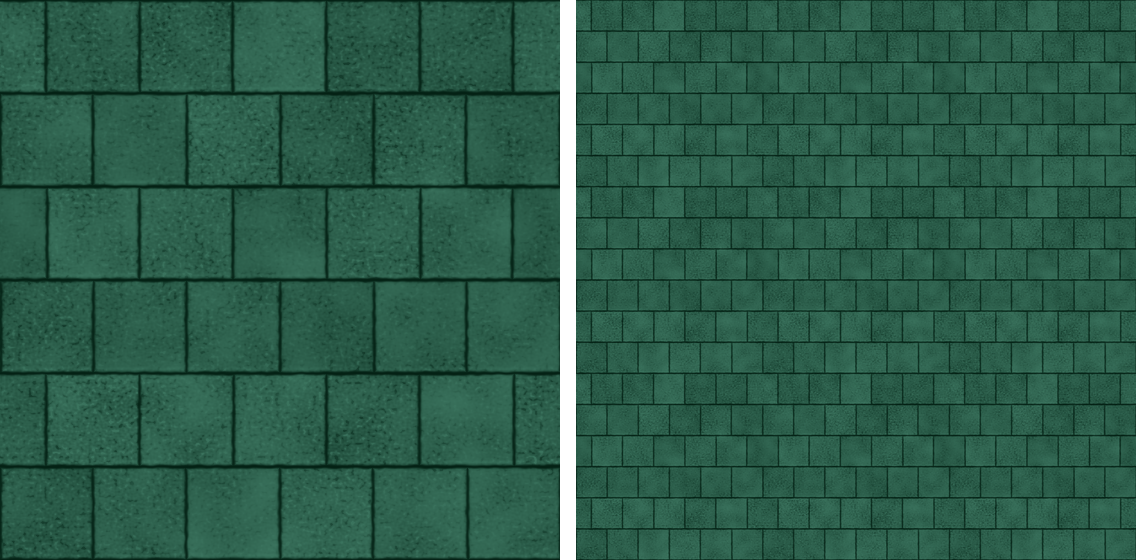
Left, the tile; right, the same tile 3 across and 3 down.
A WebGL 1 fragment shader for this texture:

```glsl
precision highp float;
// Seamless green square shingles in half-offset courses, with dark joints and mineral grain.

uniform vec2 u_resolution;

const float TILES = 6.0;            // tiles across and courses down (even, so the offset wraps)
const float JOINT_X = 0.0018;       // half width of upright joints, in canvas units
const float JOINT_Y = 0.0021;       // half width of level joints
const float JOINT_SOFT = 0.0034;    // softness of the joint edges
const float JOINT_JITTER = 0.020;   // sideways shift of upright joints, in tiles
const float EDGE_WOBBLE = 0.0018;   // raggedness of the joints
const vec2 GRAIN_COARSE = vec2(104.0, 128.0);
const vec2 GRAIN_FINE = vec2(190.0, 214.0);
const float PATCH_SCALE = 16.0;
const float CLOUD_SCALE = 7.0;
const float TONE_BASE = 0.62;
const float TONE_SPREAD = 0.50;     // brightness difference between tiles
const vec3 JOINT_COLOR = vec3(0.015, 0.13, 0.08);
const vec3 SHADE_COLOR = vec3(0.13, 0.31, 0.24);
const vec3 LIGHT_COLOR = vec3(0.20, 0.41, 0.33);

vec2 hash2(vec2 p) {
  vec3 q = fract(p.xyx * vec3(0.1031, 0.1030, 0.0973));
  q += dot(q, q.yzx + 33.33);
  return fract((q.xx + q.yz) * q.zy);
}

// Slope contribution of one lattice corner
float corner(vec2 cell, vec2 offset, vec2 period) {
  float angle = 6.2832 * hash2(mod(cell, period) + period).x;
  return dot(vec2(cos(angle), sin(angle)), offset);
}

// Gradient noise that wraps after a whole number of cells
float noise(vec2 uv, vec2 period) {
  vec2 p = uv * period;
  vec2 i = floor(p);
  vec2 f = p - i;
  vec2 s = f * f * f * (f * (f * 6.0 - 15.0) + 10.0);
  vec2 e = vec2(1.0, 0.0);
  float low = mix(corner(i, f, period), corner(i + e.xy, f - e.xy, period), s.x);
  float high = mix(corner(i + e.yx, f - e.yx, period), corner(i + e.xx, f - e.xx, period), s.x);
  return mix(low, high, s.y);
}

// Coverage of a soft line at a given distance from its middle
float line(float dist, float halfWidth, float pixel) {
  float soft = max(JOINT_SOFT, pixel);
  return 1.0 - smoothstep(halfWidth - 0.5 * soft, halfWidth + soft, dist);
}

void main() {
  vec2 uv = gl_FragCoord.xy / u_resolution;
  float pixel = 1.0 / min(u_resolution.x, u_resolution.y);

  // Courses and tiles, with slightly ragged edges
  vec2 wobble = vec2(noise(uv, vec2(64.0)), noise(uv, vec2(56.0)));
  vec2 grid = (uv + EDGE_WOBBLE * wobble) * TILES;
  float course = floor(grid.y);
  float wrappedCourse = mod(course, TILES);
  float rise = grid.y - course;
  grid.x += 0.5 * mod(course, 2.0);
  float joint = floor(grid.x + 0.5);
  float shift = hash2(vec2(mod(joint, TILES), wrappedCourse) + 17.0).x - 0.5;
  float fromJoint = grid.x - joint - JOINT_JITTER * shift;
  float column = joint - 1.0 + step(0.0, fromJoint);
  vec2 tile = vec2(mod(column, TILES), wrappedCourse);
  vec2 tint = hash2(tile + 41.0);
  vec2 slope = hash2(tile + 73.0) - 0.5;
  float roughness = mix(0.50, 1.15, tint.y);

  // Mineral grain, dark pits and weathered patches
  float coarse = noise(uv, GRAIN_COARSE);
  float fine = noise(uv, GRAIN_FINE);
  float blotch = noise(uv, vec2(PATCH_SCALE));
  float cloud = noise(uv, vec2(CLOUD_SCALE));
  float wear = clamp(roughness + 0.7 * blotch + 0.4 * cloud, 0.3, 1.4);
  float pits = smoothstep(0.22, 0.55, -coarse - 0.35 * fine);
  float flecks = smoothstep(0.22, 0.55, coarse + 0.35 * fine);
  float tone = TONE_BASE + TONE_SPREAD * (tint.x - 0.5) - 0.50 * blotch - 0.45 * cloud;
  tone += 0.40 * dot(slope, vec2(grid.x - column - 0.5, rise - 0.5));
  tone += wear * (0.55 * coarse + 0.50 * fine - 0.55 * pits + 0.35 * flecks);

  // Joints, pale lower lip and soft shading around each tile
  float sideDist = abs(fromJoint) / TILES;
  float levelDist = min(rise, 1.0 - rise) / TILES;
  float sideWidth = JOINT_X * (1.0 + 0.7 * noise(uv, vec2(48.0)));
  sideWidth *= mix(1.0, 0.6, smoothstep(0.80, 1.0, rise));
  float side = line(sideDist, sideWidth, pixel);
  float level = line(levelDist, JOINT_Y * (1.0 + 0.6 * blotch), pixel);
  float lip = smoothstep(0.025, 0.045, rise) * (1.0 - smoothstep(0.045, 0.085, rise));
  float edgeShade = 1.0 - smoothstep(0.002, 0.009, min(sideDist, levelDist));
  tone += 0.25 * lip - 0.45 * edgeShade;

  vec3 color = mix(SHADE_COLOR, LIGHT_COLOR, clamp(tone, -0.7, 1.4));
  float gap = max(0.90 * side, level);
  color = mix(color, JOINT_COLOR, gap);
  gl_FragColor = vec4(color, 1.0);
}
```
